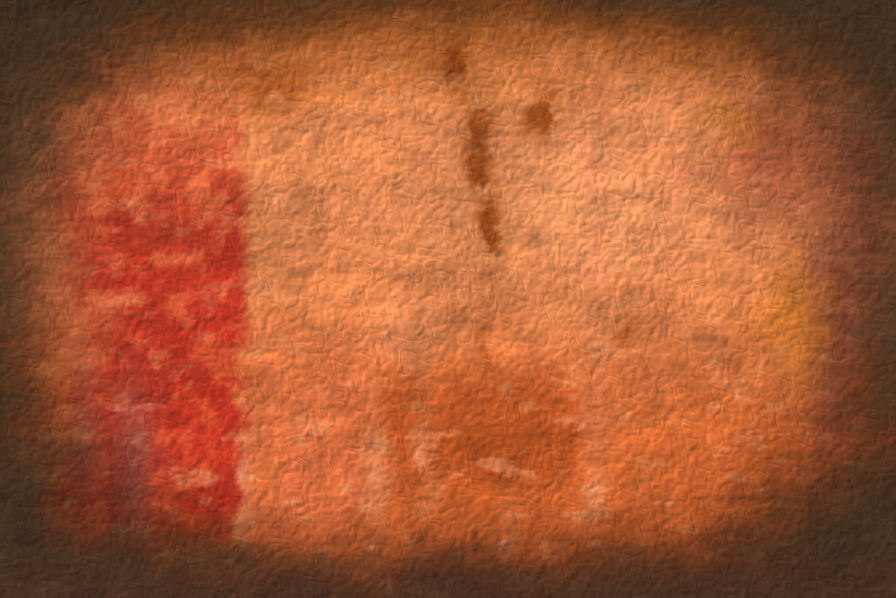
Give the GLSL for this texture, as a Shadertoy shader.

```glsl
// Weathered plaster wall: orange paint with a red band, pale drips and rust
// stains, inside a soft dark frame. Warped value noise breaks up gaussian
// patches; a fine height field is lit from the upper left for the grain.

float hash(vec2 p) {
    vec3 q = fract(vec3(p.xyx) * 0.1031);
    q += dot(q, q.yzx + 33.33);
    return fract((q.x + q.y) * q.z);
}

float noise(vec2 p) {
    vec2 i = floor(p), f = fract(p);
    f = f * f * (3.0 - 2.0 * f);
    return mix(mix(hash(i), hash(i + vec2(1, 0)), f.x),
               mix(hash(i + vec2(0, 1)), hash(i + vec2(1, 1)), f.x), f.y);
}

float fbm(vec2 p) {
    float sum = 0.0, amp = 0.5;
    for (int i = 0; i < 5; i++) {
        sum += amp * noise(p);
        p = mat2(1.6, 1.2, -1.2, 1.6) * p + 7.3;
        amp *= 0.5;
    }
    return sum / 0.97;
}

// Soft elliptical patch
float patchAt(vec2 p, vec2 centre, vec2 radius) {
    vec2 q = (p - centre) / radius;
    return exp(-dot(q, q));
}

// Soft-edged rectangle; lo and hi are opposite corners
float panel(vec2 p, vec2 lo, vec2 hi, vec2 soft) {
    vec2 a = smoothstep(lo - soft, lo + soft, p);
    vec2 b = 1.0 - smoothstep(hi - soft, hi + soft, p);
    return a.x * a.y * b.x * b.y;
}

// Short cracks plus two sizes of grain
float plasterHeight(vec2 p) {
    vec2 bend = vec2(noise(p * 50.0), noise(p * 50.0 + 19.0));
    float crack = smoothstep(0.0, 0.22, abs(noise(p * 70.0 + bend * 2.0) - 0.5));
    return 0.4 * crack + 0.8 * noise(p * 105.0) + 0.5 * noise(p * 170.0 + 9.0);
}

vec3 paint(vec2 uv, vec2 p, float cloud, float grit) {
    vec2 w = uv + 0.09 * (vec2(fbm(p * 11.0), fbm(p * 11.0 + 31.0)) - 0.5);
    vec2 s = uv + vec2(0.022, 0.12) * (vec2(fbm(p * 30.0), fbm(p * 15.0 + 5.0)) - 0.5);

    // Orange ground, paler above and ruddier below
    vec3 c = mix(vec3(0.79, 0.39, 0.19), vec3(0.85, 0.51, 0.31), smoothstep(0.2, 0.62, w.y));
    c = mix(c, vec3(0.71, 0.39, 0.16), 0.8 * smoothstep(0.78, 0.97, w.y));
    c = mix(c, vec3(0.87, 0.58, 0.39), 0.5 * patchAt(w, vec2(0.66, 0.67), vec2(0.17, 0.15)));
    c = mix(c, vec3(0.87, 0.54, 0.36), 0.6 * patchAt(w, vec2(0.46, 0.44), vec2(0.05, 0.07)));
    c = mix(c, vec3(0.70, 0.31, 0.13), 0.75 * panel(w, vec2(0.43, 0.16), vec2(0.65, 0.36), vec2(0.02, 0.06)));
    c = mix(c, vec3(0.82, 0.42, 0.26), 0.65 * panel(w, vec2(0.28, 0.08), vec2(0.42, 0.40), vec2(0.03, 0.12)));

    // Red band, worn through at the top and along its right side
    float right = 1.0 - smoothstep(0.258, 0.284, s.x);
    float red = right * smoothstep(0.02, 0.15, w.x) * smoothstep(0.04, 0.18, w.y)
              * (1.0 - smoothstep(0.66, 0.97, w.y));
    vec3 redTone = mix(vec3(0.73, 0.21, 0.14), vec3(0.77, 0.33, 0.20), smoothstep(0.5, 0.82, w.y));
    c = mix(c, redTone, red * mix(1.0, 0.62, smoothstep(0.48, 0.70, grit)));
    c = mix(c, vec3(0.65, 0.36, 0.31), 0.75 * patchAt(s, vec2(0.148, 0.20), vec2(0.025, 0.15)));
    c = mix(c, vec3(0.62, 0.34, 0.28), 0.6 * patchAt(s, vec2(0.095, 0.25), vec2(0.016, 0.13)));

    // Mauve and ochre on the right side
    c = mix(c, vec3(0.62, 0.31, 0.21), 0.75 * patchAt(w, vec2(0.86, 0.73), vec2(0.09, 0.10)));
    c = mix(c, vec3(0.58, 0.30, 0.24), 0.7 * patchAt(w, vec2(0.94, 0.47), vec2(0.035, 0.25)));
    c = mix(c, vec3(0.82, 0.48, 0.16), 0.65 * patchAt(w, vec2(0.895, 0.46), vec2(0.04, 0.09)));
    c = mix(c, vec3(0.74, 0.46, 0.16), 0.5 * patchAt(w, vec2(0.81, 0.79), vec2(0.05, 0.04)));

    // Pale drips, patchy along their length
    float drips = 0.75 * patchAt(s, vec2(0.272, 0.17), vec2(0.009, 0.13))
                + 0.65 * patchAt(s, vec2(0.418, 0.20), vec2(0.014, 0.12))
                + 0.65 * patchAt(s, vec2(0.473, 0.22), vec2(0.012, 0.11))
                + 0.50 * patchAt(s, vec2(0.567, 0.10), vec2(0.009, 0.06));
    float wear = smoothstep(0.25, 0.65, grit);
    c = mix(c, vec3(0.87, 0.57, 0.40), min(drips, 0.85) * (0.4 + 0.6 * wear));
    float pink = panel(s, vec2(0.653, 0.08), vec2(0.678, 0.87), vec2(0.012, 0.06));
    c = mix(c, vec3(0.84, 0.49, 0.34), 0.5 * pink * wear);

    // Rust stains, broken by grit
    float rust = patchAt(s, vec2(0.535, 0.74), vec2(0.016, 0.085))
               + 1.2 * patchAt(s, vec2(0.549, 0.61), vec2(0.013, 0.06))
               + 1.3 * patchAt(w, vec2(0.615, 0.815), vec2(0.026, 0.036))
               + 0.9 * patchAt(w, vec2(0.49, 0.89), vec2(0.032, 0.05))
               + 0.7 * patchAt(s, vec2(0.703, 0.445), vec2(0.012, 0.035))
               + 0.5 * patchAt(s, vec2(0.543, 0.45), vec2(0.008, 0.09))
               + 0.6 * patchAt(w, vec2(0.30, 0.87), vec2(0.08, 0.04));
    c = mix(c, vec3(0.52, 0.24, 0.08), min(0.85, rust * smoothstep(0.28, 0.58, grit)));

    // Cloudy wear and small pale flecks, densest low down
    c *= 0.86 + 0.28 * cloud;
    float fleck = smoothstep(0.58, 0.78, fbm(p * vec2(26.0, 44.0) + 3.0));
    return mix(c, vec3(0.88, 0.60, 0.42), fleck * mix(0.5, 0.25, smoothstep(0.1, 0.5, uv.y)));
}

void mainImage(out vec4 fragColor, in vec2 fragCoord) {
    vec2 uv = fragCoord / iResolution.xy;
    vec2 p = vec2(uv.x * 1.5, uv.y);
    float cloud = fbm(p * 8.0), grit = fbm(p * 30.0);
    float brush = fbm(p * vec2(16.0, 60.0) + 11.0);
    vec3 c = paint(uv, p, cloud, grit);

    // Rounded dark frame with brushed, uneven edges
    vec2 q = abs(uv - vec2(0.5, 0.52)) * 2.0;
    float frame = pow(pow(q.x, 3.2) + pow(q.y, 3.2), 1.0 / 3.2);
    frame += 0.14 * (brush - 0.5) + 0.20 * (cloud - 0.5);
    c *= mix(vec3(1.0), vec3(0.62, 0.58, 0.56), smoothstep(0.70, 1.0, frame));
    c = mix(c, vec3(0.24, 0.18, 0.125), 0.92 * smoothstep(0.82, 1.13, frame));
    float foot = 1.0 - smoothstep(0.03, 0.10, uv.y + 0.08 * (grit - 0.5));
    c = mix(c, vec3(0.31, 0.19, 0.14), 0.45 * foot);

    // Raking light over the plaster grain
    vec2 toLight = vec2(-0.0019, 0.0019);
    float relief = plasterHeight(p - toLight) - plasterHeight(p + toLight);
    c *= 1.0 + 0.23 * relief + 0.26 * (grit - 0.5) + 0.22 * (brush - 0.5);
    fragColor = vec4(clamp(c, 0.0, 1.0), 1.0);
}
```
